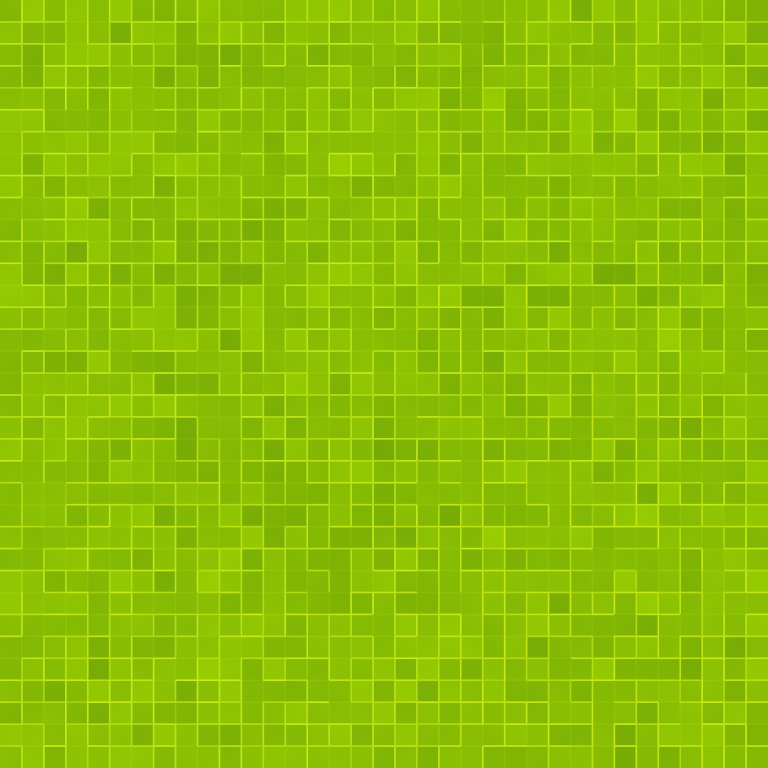
A three.js fragment shader for this pattern:

```glsl
// Lime green mosaic of square tiles in varied tones, with thin bright joints that fade between like tiles.
#define TILES 35.0
#define JOINT_WIDTH 0.075
#define TONE_MEAN 0.57
#define TONE_SPREAD 0.90
#define PATCH_SPREAD 0.25
#define TILT 0.09
#define MERGE_LIMIT 0.17
#define FAINT_JOINT 0.12
#define DARK_GREEN vec3(0.455, 0.660, 0.022)
#define LIGHT_GREEN vec3(0.585, 0.795, 0.006)
#define JOINT_COLOR vec3(0.775, 0.925, 0.105)

varying vec2 vUv;

float hash(vec2 p, float seed) {
  vec3 q = fract(vec3(p.xyx + seed * 7.31) * 0.1031);
  q += dot(q, q.yzx + 33.33);
  return fract((q.x + q.y) * q.z);
}

float valueNoise(vec2 p) {
  vec2 i = floor(p);
  vec2 f = fract(p);
  f = f * f * (3.0 - 2.0 * f);
  float low = mix(hash(i, 9.0), hash(i + vec2(1.0, 0.0), 9.0), f.x);
  float high = mix(hash(i + vec2(0.0, 1.0), 9.0), hash(i + 1.0, 9.0), f.x);
  return mix(low, high, f.y);
}

// Flat tone of one tile: a random value over soft, broad patches
float tileTone(vec2 tile) {
  float grain = 0.5 * (hash(tile, 1.0) + hash(tile, 2.0)) - 0.5;
  float patchTone = valueNoise(tile * 0.22) - 0.5;
  return TONE_MEAN + TONE_SPREAD * grain + PATCH_SPREAD * patchTone;
}

// Share of a pixel-wide box that lies on the joint
float jointCoverage(float dist, float pixel) {
  float halfWidth = 0.5 * JOINT_WIDTH;
  float outer = min(dist + 0.5 * pixel, halfWidth);
  float inner = max(dist - 0.5 * pixel, -halfWidth);
  return max(outer - inner, 0.0) / pixel;
}

// Brightness of the joint before a tile; axis points across the joint
float jointStrength(vec2 tile, vec2 axis) {
  float index = dot(tile, axis);
  if (index < 0.5 || index > TILES - 0.5) return 0.0;
  float seed = 3.0 + axis.x;
  float contrast = abs(tileTone(tile) - tileTone(tile - axis));
  float limit = MERGE_LIMIT * hash(tile, seed);
  float visible = smoothstep(limit - 0.02, limit + 0.02, contrast);
  float bright = mix(0.6, 1.0, hash(tile, seed + 2.0));
  return mix(FAINT_JOINT, bright, visible);
}

void main() {
  vec2 p = vUv * TILES;
  vec2 pixel = max(fwidth(p), vec2(0.0001));
  vec2 tile = floor(p);
  vec2 local = fract(p) - 0.5;

  // Tile face with a slight tilt in tone
  vec2 slope = vec2(hash(tile, 7.0), hash(tile, 8.0)) - 0.5;
  float tone = tileTone(tile) + 2.0 * TILT * dot(local, slope);
  vec3 color = mix(DARK_GREEN, LIGHT_GREEN, clamp(tone, 0.0, 1.1));

  // Nearest upright and level joints
  vec2 edge = floor(p + 0.5);
  vec2 dist = abs(p - edge);
  float upright = jointCoverage(dist.x, pixel.x) * jointStrength(vec2(edge.x, tile.y), vec2(1.0, 0.0));
  float level = jointCoverage(dist.y, pixel.y) * jointStrength(vec2(tile.x, edge.y), vec2(0.0, 1.0));
  color = mix(color, JOINT_COLOR, max(upright, level));

  gl_FragColor = vec4(color, 1.0);
}
```
